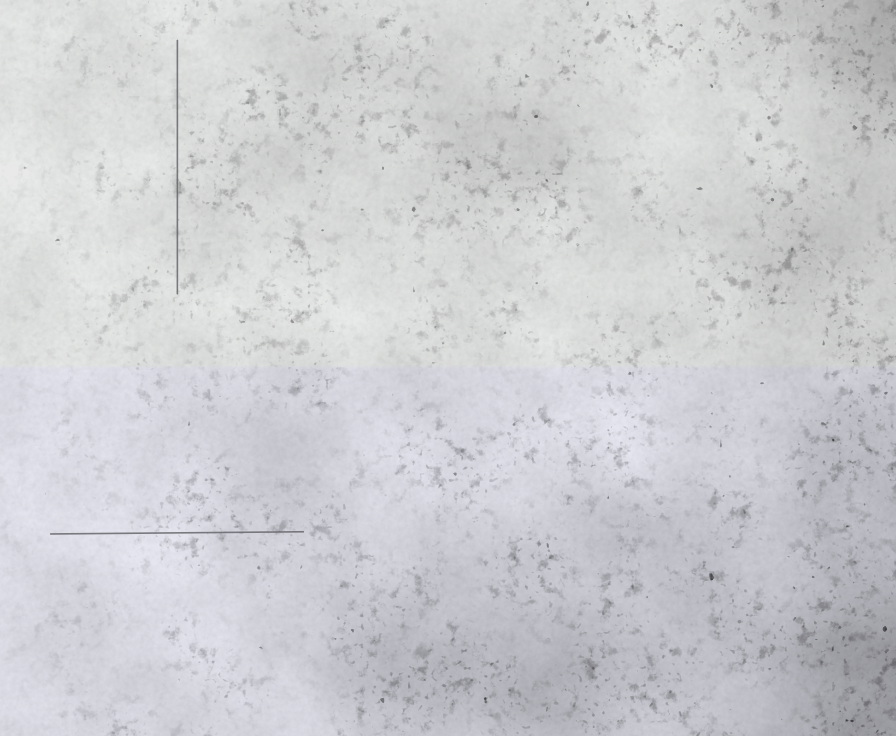
A Shadertoy shader for this texture:

```glsl
// A pale concrete wall: warm grey above, cool lilac grey below, with two thin scored lines.
// Soft stains set the broad shading; layered gradient noise adds clouds, grain and pits.
// Lengths are in canvas heights, with the origin at the lower left.

vec2 gradientAt(vec2 cell) {
    vec3 h = fract(cell.xyx * vec3(0.1031, 0.1030, 0.0973));
    h += dot(h, h.yzx + 33.33);
    float angle = 6.2832 * fract((h.x + h.y) * h.z);
    return vec2(cos(angle), sin(angle));
}

float gradientNoise(vec2 p) {
    vec2 i = floor(p), f = fract(p);
    vec2 u = f * f * f * (f * (f * 6.0 - 15.0) + 10.0);
    vec2 e = vec2(0.0, 1.0);
    float low = mix(dot(gradientAt(i), f),
                    dot(gradientAt(i + e.yx), f - e.yx), u.x);
    float high = mix(dot(gradientAt(i + e), f - e),
                     dot(gradientAt(i + 1.0), f - 1.0), u.x);
    return mix(low, high, u.y) * 1.4;
}

float fbm(vec2 p, int octaves) {
    float sum = 0.0, amp = 0.5;
    for (int k = 0; k < octaves; k++) {
        sum += amp * gradientNoise(p);
        p = mat2(1.6, 1.2, -1.2, 1.6) * p + 17.3;
        amp *= 0.58;
    }
    return sum;
}

// Broad stains: centre, radius, darkness (negative is a pale patch).
float stains(vec2 p) {
    const vec4 spots[12] = vec4[12](
        vec4(1.22, 0.98, 0.17, 0.17), vec4(0.67, 0.81, 0.13, 0.07),
        vec4(1.10, 0.64, 0.13, 0.08), vec4(0.70, 0.09, 0.14, 0.12),
        vec4(0.52, 0.14, 0.10, 0.06), vec4(1.21, 0.06, 0.20, 0.22),
        vec4(0.87, 0.26, 0.13, 0.06), vec4(0.34, 0.36, 0.13, 0.05),
        vec4(0.39, 0.84, 0.14, 0.04), vec4(1.18, 0.36, 0.14, 0.07),
        vec4(0.98, 0.82, 0.11, -0.03), vec4(0.88, 0.42, 0.10, -0.03));
    float shade = 0.0;
    for (int k = 0; k < 12; k++) {
        vec2 d = (p - spots[k].xy) / spots[k].z;
        shade += spots[k].w * exp(-dot(d, d));
    }
    return shade;
}

// Coverage of a thin straight stroke from a to b.
float stroke(vec2 p, vec2 a, vec2 b, float pixel) {
    vec2 ab = b - a;
    float t = clamp(dot(p - a, ab) / dot(ab, ab), 0.0, 1.0);
    return clamp((0.0011 - length(p - a - ab * t)) / pixel + 0.5, 0.0, 1.0);
}

void mainImage(out vec4 fragColor, in vec2 fragCoord) {
    vec2 p = fragCoord / iResolution.y;
    float pixel = 1.0 / iResolution.y;

    // Broad shading, paler towards the left
    vec2 warp = 0.06 * vec2(fbm(p * 5.0, 3), fbm(p * 5.0 + 40.0, 3));
    float stain = stains(p + warp);
    float cloud = fbm(p * 6.0 + 3.0, 6);
    float light = 0.878 - 0.035 * smoothstep(0.0, 1.2, p.x) - stain;
    light -= 0.025 * smoothstep(0.35, 0.0, p.y);
    light += 0.085 * cloud;

    // Worn patches with mottled grain
    float wear = smoothstep(-0.25, 0.35, fbm(p * 9.0 + 21.0, 4) + 1.5 * stain - 0.04);
    wear *= smoothstep(-0.05, 0.28, p.x);
    float mottle = fbm(p * 48.0 + 8.0, 4);
    light -= (0.03 + 0.15 * wear) * smoothstep(0.02, 0.5, mottle);
    light += 0.035 * fbm(p * 130.0, 2);

    // Fine flecks and sparse dark pits
    float fleck = gradientNoise(p * 125.0 + 5.0) + 0.35 * gradientNoise(p * 230.0);
    light -= 0.17 * wear * smoothstep(0.38, 0.85, fleck);
    float pit = gradientNoise(p * 72.0 + 61.0) + 0.3 * gradientNoise(p * 170.0);
    float pitLimit = 0.86 - 0.12 * wear - 0.06 * smoothstep(0.3, 1.2, p.x);
    light -= 0.30 * smoothstep(pitLimit, pitLimit + 0.2, pit);

    // Warm upper and cool lower halves
    float upper = smoothstep(0.498, 0.505, p.y);
    vec3 tint = mix(vec3(0.985, 0.985, 1.028), vec3(0.998, 1.006, 1.0), upper);
    vec3 color = clamp(light, 0.25, 0.91) * tint;

    // Scored lines
    float score = stroke(p, vec2(0.241, 0.601), vec2(0.241, 0.945), pixel);
    score = max(score, stroke(p, vec2(0.069, 0.2745), vec2(0.412, 0.2775), pixel));
    color = mix(color, vec3(0.40, 0.40, 0.42), 0.85 * score);

    fragColor = vec4(color, 1.0);
}
```
